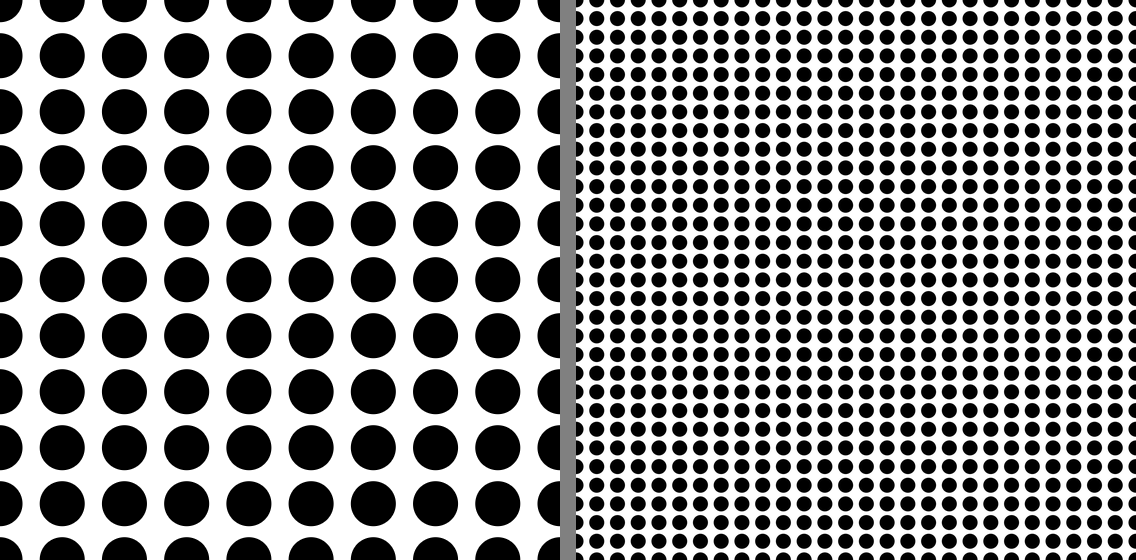
Left, the tile; right, the same tile 3 across and 3 down.
A Shadertoy shader for this pattern:

```glsl
const vec2 DOT_COUNT = vec2(9.0, 10.0);
const float DOT_RADIUS = 0.0402;
const vec2 GRID_ORIGIN = vec2(0.0, 0.0005);
const vec3 PAPER = vec3(1.0);
const vec3 INK = vec3(0.0);

// Offset from the nearest grid node, in canvas units
vec2 repeatGrid(vec2 p, vec2 count) {
    return (fract(p * count + 0.5) - 0.5) / count;
}

float circleDistance(vec2 p, float radius) {
    return length(p) - radius;
}

// Antialiased coverage of a signed distance
float coverage(float dist, float pixelSize) {
    return clamp(0.5 - dist / pixelSize, 0.0, 1.0);
}

void mainImage(out vec4 fragColor, in vec2 fragCoord) {
    vec2 uv = fragCoord / iResolution.xy;
    float pixelSize = 1.0 / min(iResolution.x, iResolution.y);

    // Dots centred on the grid nodes
    vec2 cell = repeatGrid(uv - GRID_ORIGIN, DOT_COUNT);
    float dots = coverage(circleDistance(cell, DOT_RADIUS), pixelSize);

    fragColor = vec4(mix(PAPER, INK, dots), 1.0);
}
```
